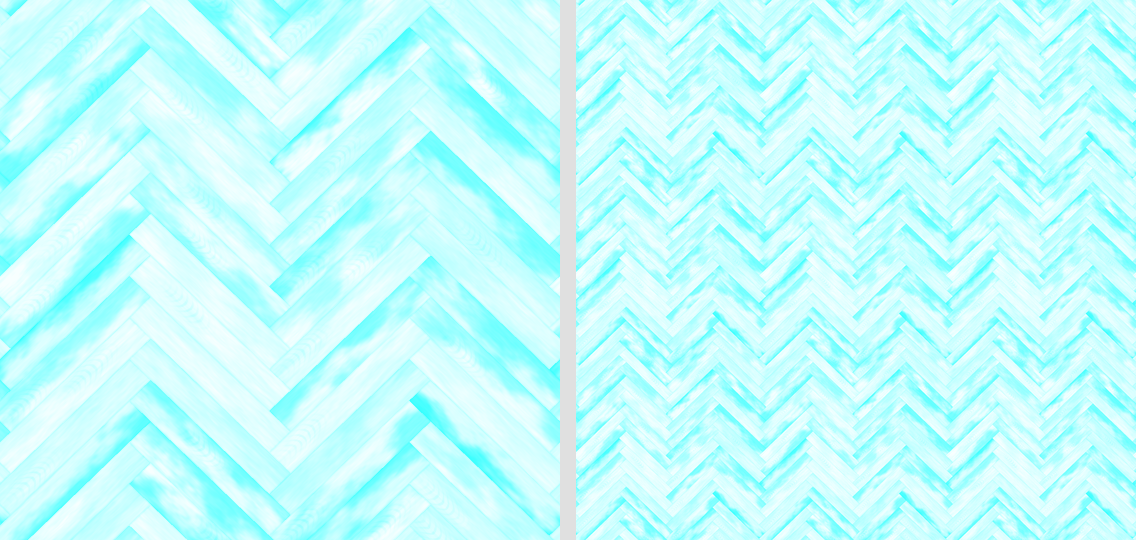
Left: one tile. Right: repeated 3 by 3.
Reproduce this texture procedurally as a Shadertoy shader.

```glsl
const float ROWS = 13.0;         // planks stacked per column
const float COLUMNS = 4.0;       // two zigzags across
const float COLUMN_WIDTH = ROWS / COLUMNS;
const float PEAK_PHASE = 0.146;
const float VALLEY_PHASE = 0.396;
const float PLANK_PHASE = 0.646;
const float DIAGONAL = 0.7071;   // plank width in row units

float hash(vec2 p) {
    vec3 q = fract(p.xyx * 0.1031);
    q += dot(q, q.yzx + 33.33);
    return fract((q.x + q.y) * q.z);
}

float noise(vec2 p) {
    vec2 cell = floor(p), f = fract(p);
    f = f * f * (3.0 - 2.0 * f);
    float low = mix(hash(cell), hash(cell + vec2(1, 0)), f.x);
    float high = mix(hash(cell + vec2(0, 1)), hash(cell + vec2(1, 1)), f.x);
    return mix(low, high, f.y);
}

float fbm(vec2 p, int octaves) {
    float sum = 0.0, weight = 0.5, total = 0.0;
    for (int i = 0; i < octaves; i++) {
        sum += weight * noise(p);
        total += weight;
        weight *= 0.5;
        p = p * 2.03 + 17.3;
    }
    return sum / total;
}

// Whole-number index that repeats after count
float wrapIndex(float n, float count) {
    return floor(mod(n + 0.5, count));
}

// Sawtooth edge where two columns interlock
float zigzag(float y) {
    return 0.25 - abs(fract(y + 0.5) - 0.5);
}

// xy: position in plank widths, zw: plank index; seam: distance to the joint
vec4 herringbone(vec2 p, out float seam) {
    float joint = floor(p.x / COLUMN_WIDTH + 0.5);
    float phase = mod(joint, 2.0) > 0.5 ? PEAK_PHASE : VALLEY_PHASE;
    float side = p.x - joint * COLUMN_WIDTH - zigzag(p.y - phase);
    float column = side > 0.0 ? joint : joint - 1.0;
    float id = wrapIndex(column, COLUMNS);
    float slant = mod(id, 2.0) > 0.5 ? -1.0 : 1.0;

    float rowPos = p.y + slant * p.x - PLANK_PHASE + 0.5 * floor(id / 2.0);
    float across = fract(rowPos);
    float along = 2.0 * (p.x - (column + 0.5) * COLUMN_WIDTH) - slant * (across - 0.5);
    seam = DIAGONAL * min(abs(side), min(across, 1.0 - across));
    return vec4(along, across, id, wrapIndex(floor(rowPos), ROWS));
}

// Nested arches of flat-sawn wood around one spot of the plank
float arches(vec2 local, vec2 id, float wobble) {
    float center = (hash(id + 71.0) - 0.5) * 5.0;
    float bend = local.y - 0.3 - 0.4 * hash(id + 83.0);
    float d = local.x - center;
    float rings = sin(26.0 * (d + 2.5 * bend * bend) + 9.0 * wobble);
    float fade = exp(-1.4 * d * d - 14.0 * bend * bend);
    return smoothstep(0.0, 0.9, rings) * fade * step(0.45, hash(id + 97.0));
}

// Red amount of the wood: low is deep cyan, high is near white
float woodTone(vec2 local, vec2 id) {
    vec2 offset = 150.0 * vec2(hash(id + 11.0), hash(id + 29.0));
    float cloud = fbm(local * vec2(0.75, 1.7) + offset, 4);
    float streak = fbm(vec2(local.x * 0.9, local.y * 11.0 + 2.0 * cloud) + offset, 3);
    float fiber = noise(vec2(local.x * 5.0, local.y * 24.0) + offset);

    // Stain gathers along one long edge and in soft patches
    float edge = hash(id + 41.0) > 0.4 ? 1.0 - local.y : local.y;
    float shade = smoothstep(0.2, 0.8, cloud + 0.4 * (edge - 0.5));
    float stain = hash(id + 53.0);
    float depth = 0.06 + 0.55 * stain * stain;
    float tone = mix(0.96, 0.84, hash(id + 61.0)) - depth * shade;

    tone += 0.13 * (streak - 0.5) + 0.04 * (fiber - 0.5);
    return tone - 0.09 * arches(local, id, cloud);
}

float floorTone(vec2 p, float pixel) {
    float seam;
    vec4 plank = herringbone(p, seam);
    float tone = woodTone(plank.xy, plank.zw);
    float wear = 0.6 + 0.4 * noise(plank.xy * 2.0 + plank.zw * 7.0);
    float line = 1.0 - smoothstep(0.005, 0.012 + max(pixel, 0.018), seam);
    return tone - 0.11 * wear * line - 0.03 * exp(-9.0 * seam);
}

void mainImage(out vec4 fragColor, in vec2 fragCoord) {
    float pixel = ROWS / iResolution.y;
    float tone = 0.0;
    // Four samples per pixel soften the plank borders
    for (int i = 0; i < 4; i++) {
        vec2 shift = vec2(i % 2, i / 2) * 0.5 - 0.25;
        vec2 uv = (fragCoord + shift) / iResolution.xy;
        tone += 0.25 * floorTone(vec2(uv.x, 1.0 - uv.y) * ROWS, pixel);
    }
    fragColor = vec4(clamp(tone, 0.2, 0.97), 1.0, 1.0, 1.0);
}
```
